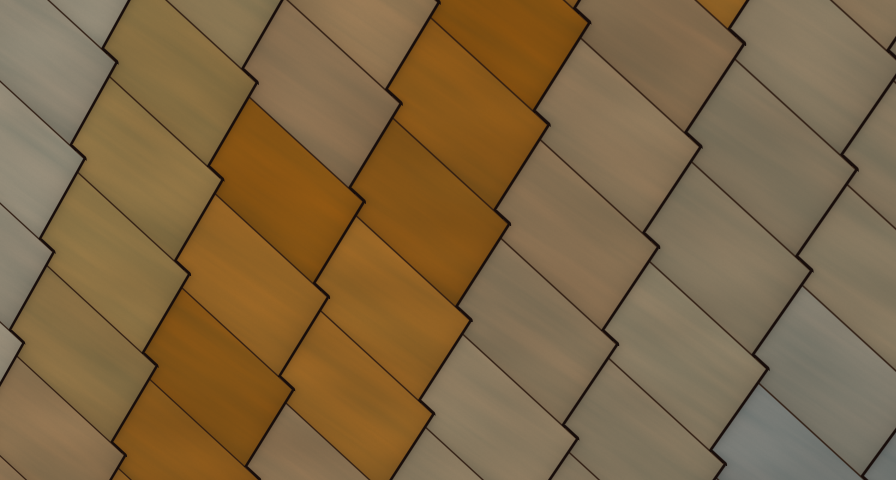
Reproduce this texture procedurally as a WebGL 2 fragment shader.

```glsl
#version 300 es
precision highp float;
// Overlapping diagonal metal shingles seen in slight perspective.
// A projective map turns the canvas into a sheared lattice of columns and
// rows; each cell gets a tone from a diagonal colour band, plus brushed noise.

uniform vec2 u_resolution;
out vec4 fragColor;

// Lattice (column, row, 1) to canvas heights, measured from the top left.
const mat3 LATTICE_TO_CANVAS = mat3(0.2851, 0.0401, -0.0130,
                                   -0.0640, 0.2051, 0.0142,
                                    0.2427, 0.1306, 1.0);
const float SLOPE = 0.84;          // slant of the upper edges in lattice units
const float NOTCH = 0.13;          // how far each tip juts past the next tile
const float ROW_SIZE = 0.197;      // tile size across its seams, canvas heights
const float COLUMN_SIZE = 0.311;
const float SEAM_HALF = 0.0015;    // half widths of the dark lines
const float EDGE_HALF = 0.0027;
const float TIP_HALF = 0.0052;
const float BAND_CENTRE = 2.9;     // gold band position and drift per row
const float BAND_DRIFT = 0.2;

const vec3 GOLD = vec3(0.55, 0.37, 0.14);
const vec3 DEEP_GOLD = vec3(0.52, 0.32, 0.07);
const vec3 OCHRE = vec3(0.55, 0.45, 0.27);
const vec3 TAN = vec3(0.54, 0.44, 0.32);
const vec3 GREY = vec3(0.51, 0.46, 0.37);
const vec3 PALE = vec3(0.55, 0.52, 0.45);
const vec3 STEEL = vec3(0.48, 0.49, 0.47);
const vec3 SEAM = vec3(0.17, 0.10, 0.06);
const vec3 SHADOW = vec3(0.09, 0.05, 0.04);

float hash(vec2 p) {
    vec3 q = fract(p.xyx * vec3(0.1031, 0.1030, 0.0973));
    q += dot(q, q.yzx + 33.33);
    return fract((q.x + q.y) * q.z);
}

float noise(vec2 p) {
    vec2 c = floor(p), f = fract(p);
    f = f * f * (3.0 - 2.0 * f);
    return mix(mix(hash(c), hash(c + vec2(1, 0)), f.x),
               mix(hash(c + vec2(0, 1)), hash(c + vec2(1, 1)), f.x), f.y);
}

float streaks(vec2 p) {
    float sum = 0.0, weight = 0.5;
    for (int i = 0; i < 4; i++) {
        sum += weight * (noise(p) - 0.5);
        p = p * vec2(1.6, 2.1) + 7.3;
        weight *= 0.55;
    }
    return sum;
}

// Slanted row coordinate of a point within the given column.
float rowCoord(vec2 q, float column) {
    return q.y - SLOPE * (q.x - column);
}

float line(float dist, float halfWidth, float pixel) {
    return 1.0 - smoothstep(halfWidth - 0.75 * pixel, halfWidth + 0.75 * pixel, dist);
}

// Base tone: gold inside the band, ochre to pale on its left, tan to steel right.
vec3 tileColour(vec2 id) {
    float band = id.x + BAND_DRIFT * id.y - BAND_CENTRE;
    float pick = hash(id + 41.0), shade = hash(id + 87.0);
    vec3 left = mix(mix(TAN, OCHRE, smoothstep(-1.0, -1.4, band)),
                    PALE, smoothstep(-2.0, -2.25, band));
    vec3 right = mix(TAN, GREY, smoothstep(0.8, 2.2, band + 0.8 * (pick - 0.5)));
    right = mix(right, STEEL, smoothstep(3.3, 3.7, band));
    vec3 gold = mix(GOLD, DEEP_GOLD, smoothstep(0.55, 1.0, pick));
    vec3 base = mix(band < 0.0 ? left : right, gold, smoothstep(0.88, 0.75, abs(band)));
    return base * (0.94 + 0.11 * shade);
}

void main() {
    vec2 p = gl_FragCoord.xy / u_resolution.y;
    float pixel = 1.0 / u_resolution.y;
    vec3 mapped = inverse(LATTICE_TO_CANVAS) * vec3(p.x, 1.0 - p.y, 1.0);
    vec2 q = mapped.xy / mapped.z;

    // Find the tile, stepping one column on when past its slanted right edge.
    float column = ceil(q.x);
    if (q.x - column + NOTCH * fract(rowCoord(q, column)) > 0.0) column += 1.0;
    float row = rowCoord(q, column);
    float across = fract(row);
    vec2 id = vec2(column, floor(row));
    vec2 local = q - id;

    // Distances to the seams, the side edges and the tip overlapping from the left.
    float previous = column - 1.0;
    float previousAcross = fract(rowCoord(q, previous));
    float seamDist = min(across, 1.0 - across) * ROW_SIZE;
    float rightDist = (column - q.x - NOTCH * across) * COLUMN_SIZE;
    float leftDist = (q.x - previous + NOTCH * previousAcross) * COLUMN_SIZE;
    float tipDist = length(vec2(max(q.x - previous, 0.0) * COLUMN_SIZE,
                                (1.0 - previousAcross) * ROW_SIZE));

    // Brushed metal: long streaks, cloudy tint and a soft shade toward the edges.
    vec2 seed = 40.0 * vec2(hash(id + 5.0), hash(id + 19.0));
    float brush = streaks(vec2(local.x * 1.3, (local.y - 0.62 * local.x) * 6.0) + seed);
    float cloud = noise(local * vec2(1.8, 2.6) + seed.yx) - 0.5;
    vec3 colour = tileColour(id);
    colour *= 1.0 + 0.15 * brush + 0.09 * cloud;
    colour += vec3(0.012, -0.008, -0.012) * brush * 2.0;
    colour *= 1.0 - 0.13 * exp(-rightDist / 0.02) - 0.10 * exp(-(1.0 - across) * 14.0);
    colour *= 1.0 - 0.22 * exp(-min(leftDist, tipDist) / 0.008);
    colour *= 1.0 + 0.012 * (hash(floor(p * 400.0)) - 0.5);

    // Dark joints: thin seams, heavier side edges, heaviest under the tips.
    colour = mix(colour, SEAM, 0.92 * line(seamDist, SEAM_HALF, pixel));
    float edge = max(line(min(leftDist, rightDist), EDGE_HALF, pixel),
                     line(tipDist, TIP_HALF, pixel));
    colour = mix(colour, SHADOW, edge);
    fragColor = vec4(colour, 1.0);
}
```
